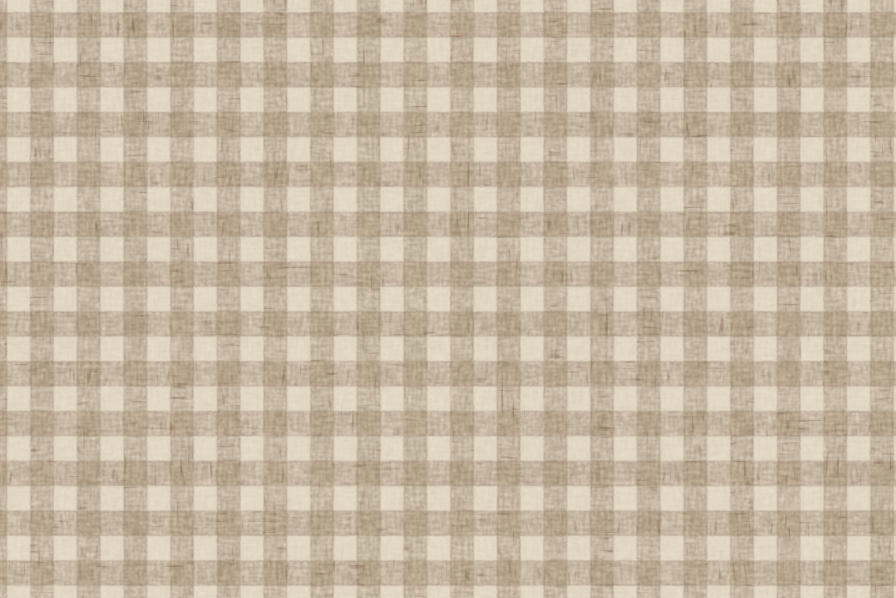
Write a Shadertoy shader that draws this pattern.

```glsl
// Beige and cream gingham on linen: two crossing sets of equal bands,
// blended to three tones. Stretched gradient noise gives warp and weft
// threads, slubs, soft band edges and a slow drift between the checks.

#define REPEATS vec2(19.2, 12.0)
#define PHASE vec2(0.6, 0.0)
#define CREAM vec3(0.882, 0.842, 0.762)
#define SINGLE vec3(0.778, 0.718, 0.638)
#define DOUBLE vec3(0.716, 0.644, 0.554)
#define SLUB_TINT vec3(0.12, 0.14, 0.15)
#define THREADS 175.0
#define GRAIN 0.085
#define DRIFT 0.022
#define EDGE_WOBBLE 0.016
#define EDGE_SHADE 0.028

vec2 gradientAt(vec2 cell) {
    vec3 h = fract(cell.xyx * vec3(0.1031, 0.1030, 0.0973));
    h += dot(h, h.yzx + 33.33);
    float angle = 6.28318 * fract((h.x + h.y) * h.z);
    return vec2(cos(angle), sin(angle));
}

// Gradient noise, roughly -0.7 to 0.7
float gradientNoise(vec2 p) {
    vec2 cell = floor(p), f = p - cell;
    vec2 u = f * f * f * (f * (f * 6.0 - 15.0) + 10.0);
    vec2 e = vec2(0.0, 1.0);
    float a = dot(gradientAt(cell), f);
    float b = dot(gradientAt(cell + e.yx), f - e.yx);
    float c = dot(gradientAt(cell + e.xy), f - e.xy);
    float d = dot(gradientAt(cell + e.yy), f - e.yy);
    return mix(mix(a, b, u.x), mix(c, d, u.x), u.y);
}

// Sparse thick threads running along the first axis
float slubs(vec2 p) {
    float thread = gradientNoise(p * vec2(24.0, 160.0));
    float patchy = gradientNoise(p * 19.0 + 7.3);
    return smoothstep(0.22, 0.55, thread) * smoothstep(-0.15, 0.35, patchy);
}

void mainImage(out vec4 fragColor, in vec2 fragCoord) {
    vec2 uv = fragCoord / iResolution.xy;
    vec2 cloth = uv * vec2(1.5, 1.0);

    // Thread grain in both directions
    float weft = gradientNoise(cloth * vec2(34.0, THREADS) + 11.7);
    float warp = gradientNoise(cloth * vec2(THREADS, 34.0) + 53.1);
    float fuzz = gradientNoise(cloth * THREADS * 0.9 + 91.4);

    // Signed distance to the band edges, in repeats; positive inside
    vec2 wobble = EDGE_WOBBLE * vec2(weft, warp);
    vec2 d = 0.25 - abs(fract(uv * REPEATS + PHASE) - 0.5) + wobble;
    vec2 blur = 0.75 * REPEATS / iResolution.xy + 0.008;
    vec2 band = smoothstep(-blur, blur, d);

    // Cream, one dyed thread set, or both
    vec3 col = mix(mix(CREAM, SINGLE, band.x), mix(SINGLE, DOUBLE, band.x), band.y);

    // Dyed threads show more texture than cream ones
    float dyed = max(band.x, band.y);
    float texture0 = mix(0.28, 1.0, dyed);
    float grain = 0.8 * (weft + warp) + 0.7 * fuzz;
    float drift = gradientNoise(cloth * 8.0 + 3.9) + 0.6 * gradientNoise(cloth * 31.0 + 23.5);
    col += texture0 * (GRAIN * grain + DRIFT * drift);

    // Brown slubs along weft and warp
    float flecks = slubs(cloth + 2.3) + slubs(cloth.yx + 5.9);
    col -= SLUB_TINT * flecks * mix(0.12, 0.8, dyed);

    // Faint packed thread at every band edge
    vec2 seam = exp(-d * d / 0.0006);
    col -= EDGE_SHADE * max(seam.x, seam.y);

    fragColor = vec4(clamp(col, 0.0, 1.0), 1.0);
}
```
